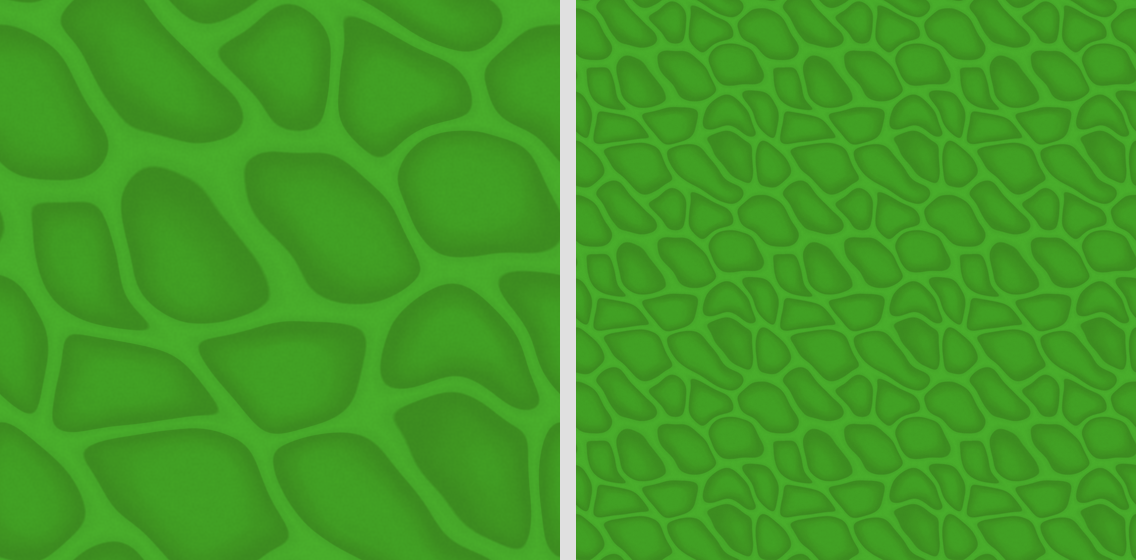
Left: one tile. Right: repeated 3 by 3.
Give the GLSL for this pattern, as a WebGL 2 fragment shader.

```glsl
#version 300 es
precision highp float;
// Seamless green cell pattern: rounded, slanted blobs parted by pale veins.
// A warped, stretched Voronoi diagram gives a smooth depth from the cell walls;
// that depth is painted as vein, dark rim, mid tone and light core.

uniform vec2 u_resolution;
out vec4 fragColor;

// Layout (lengths in canvas units)
const float CELLS = 4.0;               // cells per side, even so that staggered rows wrap
const float JITTER = 0.72;             // scatter of the cell centres
const vec2 SLANT = vec2(0.8, -0.6);    // long axis of the cells
const float STRETCH = 1.55;            // elongation along that axis
const float WARP_BROAD = 0.105;
const float WARP_FINE = 0.026;
const float ROUNDING = 0.020;          // corner softness
const float VEIN_HALF_WIDTH = 0.0125;
const float EDGE_SOFTNESS = 0.0022;

// Paint
const vec3 RIM_COLOR = vec3(0.237, 0.550, 0.125);
const vec3 MID_COLOR = vec3(0.247, 0.588, 0.130);
const vec3 CORE_COLOR = vec3(0.255, 0.628, 0.140);
const vec3 VEIN_COLOR = vec3(0.280, 0.668, 0.165);
const float MOTTLE = 0.016;            // wobble of the tone contours
const float GRAIN = 0.022;

// Integer hash of a lattice point, giving two values in 0..1
vec2 hash2(vec2 cell, float seed) {
    uvec3 v = uvec3(cell, seed) * 1664525u + 1013904223u;
    v.x += v.y * v.z; v.y += v.z * v.x; v.z += v.x * v.y;
    v ^= v >> 16u;
    v.x += v.y * v.z; v.y += v.z * v.x;
    return vec2(v.xy >> 8u) / 16777216.0;
}

// Gradient noise that wraps after one canvas
float corner(vec2 cell, vec2 offset, float period, float seed) {
    float angle = 6.2831853 * hash2(mod(cell, period), seed).x;
    return dot(vec2(cos(angle), sin(angle)), offset);
}

float noise(vec2 uv, float period, float seed) {
    vec2 p = uv * period, i = floor(p), f = p - i;
    vec2 s = f * f * f * (f * (f * 6.0 - 15.0) + 10.0);
    vec2 e = vec2(1.0, 0.0);
    float low = mix(corner(i, f, period, seed),
                    corner(i + e, f - e, period, seed), s.x);
    float high = mix(corner(i + e.yx, f - e.yx, period, seed),
                     corner(i + 1.0, f - 1.0, period, seed), s.x);
    return mix(low, high, s.y);
}

vec2 noise2(vec2 uv, float period, float seed) {
    return vec2(noise(uv, period, seed), noise(uv, period, seed + 1.0));
}

// Shrinks lengths along the slant, so that cells grow long in that direction
vec2 squeeze(vec2 v) {
    return v - SLANT * dot(v, SLANT) * (1.0 - 1.0 / STRETCH);
}

// Cell centre; every other row is shifted by half a cell
vec2 center(vec2 cell) {
    vec2 jitter = (hash2(mod(cell, CELLS), 7.0) - 0.5) * JITTER;
    return cell + 0.5 + jitter + vec2(0.5 * mod(cell.y, 2.0), 0.0);
}

// Smooth distance to the walls of the nearest cell
float wallDistance(vec2 uv) {
    vec2 p = uv * CELLS, base = floor(p);
    vec2 nearestCell = base, nearest = vec2(0.0);
    float best = 1e5;
    for (int y = -2; y <= 2; y++)
    for (int x = -3; x <= 2; x++) {
        vec2 cell = base + vec2(x, y);
        vec2 v = squeeze(center(cell) - p);
        float d = dot(v, v);
        if (d < best) { best = d; nearest = v; nearestCell = cell; }
    }
    float sum = 0.0;
    for (int y = -2; y <= 2; y++)
    for (int x = -3; x <= 3; x++) {
        if (x == 0 && y == 0) continue;
        vec2 v = squeeze(center(nearestCell + vec2(x, y)) - p);
        float d = 0.5 * (dot(v, v) - best) / length(squeeze(v - nearest));
        sum += exp(-d / (CELLS * ROUNDING));
    }
    return -ROUNDING * log(max(sum, 1e-9));
}

void main() {
    vec2 uv = gl_FragCoord.xy / u_resolution;
    vec2 warped = uv + WARP_BROAD * noise2(uv, 3.0, 11.0)
                     + WARP_FINE * noise2(uv, 7.0, 21.0);
    float width = VEIN_HALF_WIDTH * (1.0 + 0.4 * noise(uv, 5.0, 31.0));
    float depth = wallDistance(warped) - width;

    // Soft tone layers inside the cells
    float wobble = MOTTLE * (noise(uv, 6.0, 41.0) + 0.5 * noise(uv, 13.0, 42.0));
    float tone = depth + wobble;
    vec3 color = mix(RIM_COLOR, MID_COLOR, smoothstep(0.007, 0.033, tone));
    color = mix(color, CORE_COLOR, 0.65 * smoothstep(0.030, 0.047, tone));
    color = mix(color, CORE_COLOR, smoothstep(0.042, 0.066, tone - 1.5 * wobble));

    // Veins, slightly brighter along the middle
    float soft = max(EDGE_SOFTNESS, 0.75 / min(u_resolution.x, u_resolution.y));
    vec3 vein = VEIN_COLOR * (0.975 + 0.04 * smoothstep(0.0, -0.02, depth));
    color = mix(vein, color, smoothstep(-soft, soft, depth));

    // Fine paint grain
    color *= 1.0 + GRAIN * (noise(uv, 190.0, 51.0) + 0.6 * noise(uv, 60.0, 52.0));
    fragColor = vec4(color, 1.0);
}
```
